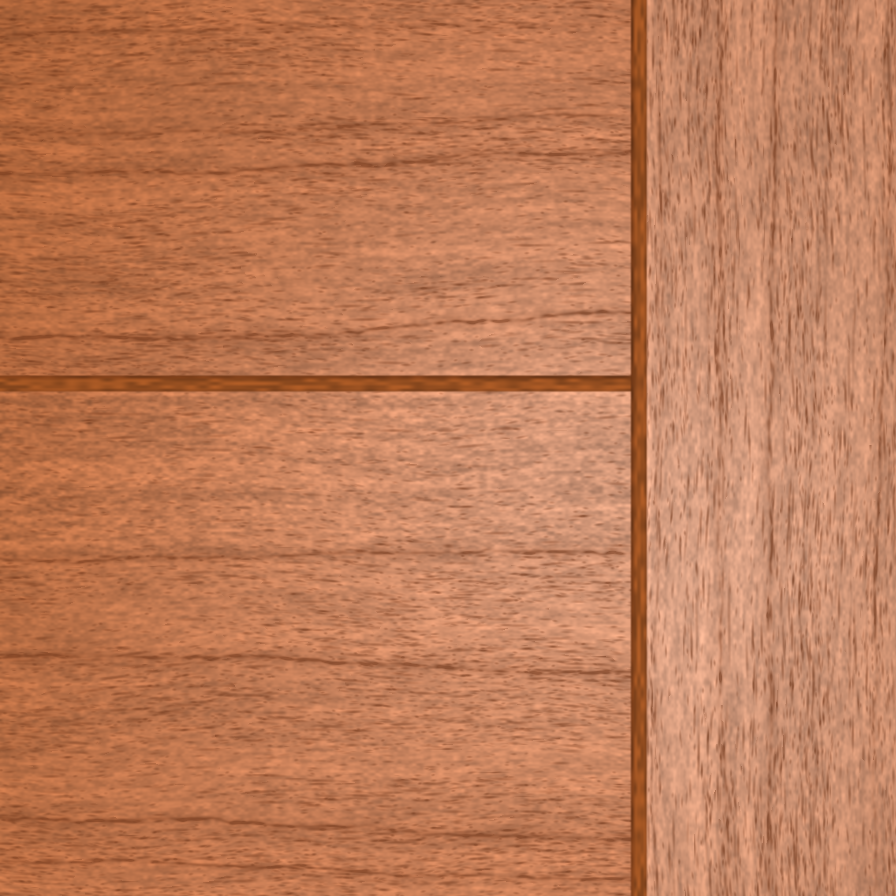
Give the GLSL for this texture, as a WebGL 2 fragment shader.

```glsl
#version 300 es
precision highp float;
// Warm wooden door: two horizontal-grain panels, a vertical stile and dark grooves.
uniform vec2 u_resolution;
out vec4 outColor;

const float STILE_X = 0.713;
const float RAIL_Y = 0.572;
const float GROOVE_HALF = 0.0088;
const float GROOVE_SOFT = 0.0016;
const float GRAIN = 0.23;
const float STREAK = 0.25;
const vec3 PANEL_DEEP = vec3(0.69, 0.395, 0.225);
const vec3 PANEL_WARM = vec3(0.765, 0.475, 0.32);
const vec3 PANEL_SHEEN = vec3(0.87, 0.645, 0.53);
const vec3 STILE_DARK = vec3(0.755, 0.51, 0.38);
const vec3 STILE_LIGHT = vec3(0.875, 0.65, 0.535);
const vec3 PORE = vec3(0.43, 0.205, 0.095);
const vec3 GROOVE = vec3(0.60, 0.315, 0.13);
const vec3 GROOVE_SHADE = vec3(0.38, 0.18, 0.07);
// Veins: start offset, end offset, position of the bend, strength
const vec4 PANEL_VEINS[8] = vec4[8](
  vec4(0.962, 0.972, 0.20, 0.25), vec4(0.852, 0.872, 0.46, 0.40),
  vec4(0.807, 0.830, 0.42, 0.60), vec4(0.623, 0.651, 0.48, 0.65),
  vec4(0.375, 0.384, 0.30, 0.55), vec4(0.268, 0.248, 0.44, 0.60),
  vec4(0.085, 0.064, 0.42, 0.65), vec4(0.038, 0.021, 0.35, 0.50));
const vec4 STILE_VEINS[4] = vec4[4](
  vec4(0.816, 0.803, 0.10, 0.45), vec4(0.859, 0.866, 0.70, 0.50),
  vec4(0.976, 0.992, 0.55, 0.35), vec4(0.732, 0.737, 0.50, 0.20));

float hash(vec2 p) {
  vec3 q = fract(vec3(p.xyx) * 0.1031);
  q += dot(q, q.yzx + 33.33);
  return fract((q.x + q.y) * q.z);
}

float noise(vec2 p) {
  vec2 i = floor(p), f = fract(p);
  f = f * f * (3.0 - 2.0 * f);
  return mix(mix(hash(i), hash(i + vec2(1, 0)), f.x),
             mix(hash(i + vec2(0, 1)), hash(i + vec2(1, 1)), f.x), f.y);
}

// Cellular field of short, slightly tilted dashes lying along x
float pores(vec2 p, vec2 cell, float density) {
  vec2 q = p / cell, base = floor(q);
  float ink = 0.0;
  for (int j = -1; j <= 1; j++)
    for (int i = -1; i <= 1; i++) {
      vec2 id = base + vec2(i, j);
      float size = hash(id + 71.0);
      vec2 d = q - id - vec2(hash(id), hash(id + 23.0));
      d.y += d.x * (hash(id + 11.0) - 0.5) * 0.6;
      float dash = 1.0 - smoothstep(0.0, 1.0, length(d / vec2(mix(0.3, 0.95, size), 0.46)));
      ink = max(ink, dash * mix(0.4, 1.0, hash(id + 5.0)) * step(hash(id + 47.0), density));
    }
  return ink;
}

// A broken dark line with a soft halo; p.x runs along it
float vein(vec2 p, vec4 v) {
  float center = mix(v.x, v.y, smoothstep(v.z - 0.25, v.z + 0.25, p.x));
  center += 0.0015 * sin(p.x * 31.0 + v.x * 90.0) + 0.003 * (noise(vec2(p.x * 70.0, v.x * 50.0)) - 0.5);
  float d = p.y - center;
  float broken = smoothstep(0.1, 0.8, noise(vec2(p.x * 38.0, v.x * 97.0)));
  float fray = 0.3 + 1.3 * noise(p * vec2(110.0, 260.0));
  return v.w * fray * ((0.3 + 0.8 * broken) * exp(-d * d / 4e-6) + 0.38 * exp(-abs(d) / 0.008));
}

// Fine streaks along x, centred on zero
float streaks(vec2 p) {
  return 0.40 * noise(p * vec2(4.0, 50.0)) + 0.40 * noise(p * vec2(14.0, 150.0))
       + 0.40 * noise(p * vec2(45.0, 300.0)) - 0.60;
}

// Short speckle, stretched a little along x
float speckle(vec2 p) {
  return 0.65 * noise(p * vec2(130.0, 270.0)) + 0.35 * noise(p * vec2(240.0, 380.0) + 9.0) - 0.5;
}

vec3 panelWood(vec2 p) {
  vec2 g = vec2(p.x, p.y + 0.004 * sin(p.x * 7.0 + p.y * 9.0) + 0.002 * sin(p.x * 17.0));
  vec3 col = mix(PANEL_DEEP, PANEL_WARM, smoothstep(-0.2, 0.6, p.x + 0.25 * (0.72 - p.y)));
  vec2 glow = (p - vec2(0.72, 0.46)) / vec2(0.40, 0.34);
  col = mix(col, PANEL_SHEEN, 0.80 * exp(-dot(glow, glow)));
  // The band below the rail has few pores, faint growth rings and more speckle
  float smoothBand = smoothstep(0.36, 0.40, p.y) * (1.0 - smoothstep(0.56, 0.58, p.y));
  float rings = sin(g.y * 300.0 + 3.0 * sin(g.y * 61.0)) * noise(g * vec2(5.0, 40.0));
  float patches = smoothstep(0.2, 0.8, noise(g * vec2(6.0, 34.0)));
  float density = mix(0.08 + 0.55 * patches, 0.04 + 0.12 * patches, smoothBand);
  float ink = 0.65 * pores(g, vec2(0.030, 0.0060), density)
            + 0.50 * pores(g + 3.7, vec2(0.011, 0.0048), density + 0.12);
  for (int i = 0; i < 8; i++) ink += vein(p, PANEL_VEINS[i]);
  col *= 1.0 + STREAK * streaks(g) + GRAIN * speckle(g) * (1.0 + 0.3 * smoothBand)
       + 0.04 * rings * smoothBand;
  return mix(col, PORE, clamp(ink, 0.0, 0.9) * 0.68);
}

vec3 stileWood(vec2 p) {
  vec2 g = vec2(p.y, p.x + 0.003 * sin(p.y * 8.0) + 0.001 * sin(p.y * 23.0));
  vec2 glow = (p - vec2(0.76, 0.38)) / vec2(0.26, 0.38);
  vec3 col = mix(STILE_DARK, STILE_LIGHT, 0.12 + 0.85 * exp(-dot(glow, glow)));
  float density = 0.15 + 0.5 * smoothstep(0.15, 0.85, noise(g * vec2(3.0, 36.0)));
  float ink = 0.70 * pores(g, vec2(0.034, 0.0056), density)
            + 0.50 * pores(g + 5.3, vec2(0.014, 0.0046), density)
            + 0.40 * pores(g + 8.1, vec2(0.080, 0.0062), 0.4 * density);
  for (int i = 0; i < 4; i++) ink += vein(p.yx, STILE_VEINS[i]);
  col *= 1.0 + STREAK * streaks(g) + GRAIN * speckle(g);
  return mix(col, PORE, clamp(ink, 0.0, 0.9) * 0.72);
}

// Blends a recessed groove over wood; d is signed, positive on the shaded side
vec3 addGroove(vec3 wood, float d, float along, float aa) {
  float soft = max(aa, GROOVE_SOFT);
  float mask = 1.0 - smoothstep(GROOVE_HALF - soft, GROOVE_HALF + soft, abs(d));
  float shade = smoothstep(0.002, 0.009, d) + 0.5 * smoothstep(0.005, 0.009, -d);
  vec3 inner = mix(GROOVE, GROOVE_SHADE, clamp(shade, 0.0, 1.0) * 0.75);
  inner *= 0.84 + 0.32 * noise(vec2(along * 75.0, d * 260.0));
  float lip = exp(-pow((d + GROOVE_HALF + 0.003) / 0.002, 2.0));
  return mix(wood * (1.0 + 0.06 * lip), inner, mask);
}

void main() {
  vec2 p = gl_FragCoord.xy / u_resolution;
  float aa = 1.0 / min(u_resolution.x, u_resolution.y);
  vec3 panel = addGroove(panelWood(p), p.y - RAIL_Y, p.x, aa);
  vec3 col = mix(panel, stileWood(p), step(STILE_X, p.x));
  col = addGroove(col, STILE_X - p.x, p.y, aa);
  outColor = vec4(clamp(col, 0.0, 1.0), 1.0);
}
```
